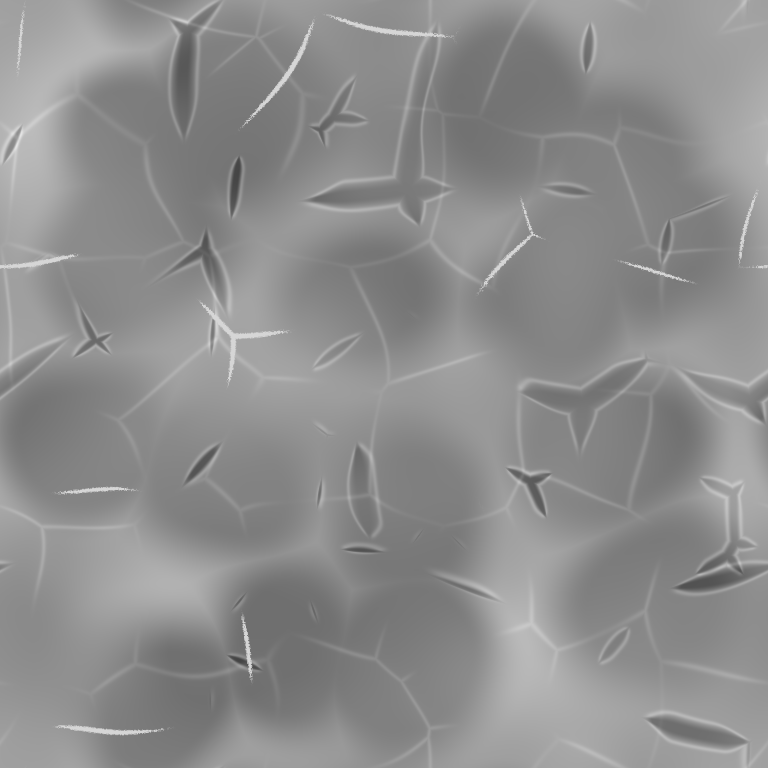
Reproduce this texture procedurally as a three.js fragment shader.

```glsl
varying vec2 vUv;

// Tones
const float CLOUD_TONE = 0.625;
const float BLOB_TONE = 0.435;
const float CLOUD_CONTRAST = 0.13;
const float VEIN_LIGHT = 0.075;
const float STREAK_TONE = 0.84;
const float RIM_LIGHT = 0.10;
// Repeats across the canvas
const float CLOUD_REPEATS = 3.0;
const float BLOB_CELLS = 4.0;
const float VEIN_CELLS = 6.0;
const float STREAK_CELLS = 3.0;
const float GROOVE_CELLS = 4.0;
const float CRACK_CELLS = 7.0;
const float SPECKS = 640.0;
// Widths in canvas units
const float VEIN_WIDTH = 0.0032;
const float STREAK_WIDTH = 0.0034;
const float GROOVE_WIDTH = 0.017;
const float CRACK_WIDTH = 0.008;
const float RIM_WIDTH = 0.0028;
const float EDGE_SOFTNESS = 0.0014;
const float JITTER = 0.85;

vec2 hash2(vec2 cell, float seed) {
  vec3 q = fract(vec3(cell.xyx + seed * 1.37) * vec3(0.1031, 0.1030, 0.0973));
  q += dot(q, q.yzx + 33.33);
  return fract((q.xx + q.yz) * q.zy);
}

float cornerSlope(vec2 cell, vec2 corner, vec2 f, float repeats, float seed) {
  float angle = 6.28318 * hash2(mod(cell + corner, repeats), seed).x;
  return dot(vec2(cos(angle), sin(angle)), f - corner);
}

// Wrapping gradient noise, roughly -1 to 1
float noise(vec2 uv, float repeats, float seed) {
  vec2 p = uv * repeats;
  vec2 i = floor(p), f = p - i;
  vec2 u = f * f * f * (f * (f * 6.0 - 15.0) + 10.0);
  float low = mix(cornerSlope(i, vec2(0.0), f, repeats, seed),
                  cornerSlope(i, vec2(1.0, 0.0), f, repeats, seed), u.x);
  float high = mix(cornerSlope(i, vec2(0.0, 1.0), f, repeats, seed),
                   cornerSlope(i, vec2(1.0), f, repeats, seed), u.x);
  return 1.4 * mix(low, high, u.y);
}

vec2 warp(vec2 uv, float amount, float seed) {
  return uv + amount * vec2(noise(uv, 5.0, seed), noise(uv, 5.0, seed + 7.0));
}

// Wrapping cells: x = distance to centre in cells, y = distance to border in canvas units
vec2 cells(vec2 uv, float repeats, float seed) {
  vec2 p = uv * repeats;
  vec2 i = floor(p), f = p - i;
  vec2 nearest = vec2(0.0), nearestCell = vec2(0.0);
  float best = 8.0;
  for (int y = -1; y <= 1; y++) {
    for (int x = -1; x <= 1; x++) {
      vec2 g = vec2(float(x), float(y));
      vec2 r = g + 0.5 + JITTER * (hash2(mod(i + g, repeats), seed) - 0.5) - f;
      if (dot(r, r) < best) {
        best = dot(r, r);
        nearest = r;
        nearestCell = g;
      }
    }
  }
  float border = 8.0;
  for (int y = -2; y <= 2; y++) {
    for (int x = -2; x <= 2; x++) {
      vec2 g = nearestCell + vec2(float(x), float(y));
      vec2 r = g + 0.5 + JITTER * (hash2(mod(i + g, repeats), seed) - 0.5) - f;
      vec2 d = r - nearest;
      if (dot(d, d) > 0.0001) border = min(border, dot(0.5 * (r + nearest), normalize(d)));
    }
  }
  return vec2(sqrt(best), border / repeats);
}

// Tapering groove: dark floor between light rims
float groove(vec2 uv, float repeats, float width, float cut, float seed) {
  float d = cells(warp(uv, 0.012, seed), repeats, seed + 3.0).y;
  float reach = smoothstep(cut, cut + 0.35, noise(uv, repeats + 1.0, seed + 11.0));
  float w = width * reach + 0.0005;
  float depth = mix(0.04, 0.19, smoothstep(-0.3, 0.4, noise(uv, 4.0, seed + 17.0)));
  float floorShade = 1.0 - smoothstep(0.25 * w, w, d);
  float offset = (d - w) / RIM_WIDTH;
  float rim = exp(-offset * offset) * RIM_LIGHT;
  return smoothstep(0.0, 0.35, reach) * (rim - depth * floorShade);
}

void main() {
  vec2 uv = vUv;

  // Soft clouds with flat dark blobs
  float cloud = noise(uv, CLOUD_REPEATS, 2.0) + 0.35 * noise(uv, 7.0, 5.0);
  float tone = CLOUD_TONE + CLOUD_CONTRAST * cloud;
  float centre = cells(warp(uv, 0.035, 21.0), BLOB_CELLS, 23.0).x;
  float blob = 1.0 - smoothstep(0.30, 0.62, centre);
  float strength = clamp(0.68 + 0.7 * noise(uv, 3.0, 29.0), 0.15, 1.0);
  tone = mix(tone, BLOB_TONE, blob * strength);
  tone = clamp(tone, 0.41, 0.75);

  // Faint curved veins with a soft glow
  float veinDistance = cells(warp(uv, 0.04, 31.0), VEIN_CELLS, 37.0).y;
  float veinMask = smoothstep(-0.25, 0.35, noise(uv, 6.0, 41.0));
  float veinOffset = veinDistance / VEIN_WIDTH;
  tone += veinMask * (VEIN_LIGHT * exp(-veinOffset * veinOffset) + 0.018 * exp(-veinDistance / 0.02));

  // Broad grooves and small cracks
  tone += groove(uv, GROOVE_CELLS, GROOVE_WIDTH, 0.12, 43.0);
  tone += groove(uv, CRACK_CELLS, CRACK_WIDTH, 0.32, 61.0);

  // Bright streaks that fray into specks at their ends
  float streakDistance = cells(warp(uv, 0.03, 71.0), STREAK_CELLS, 73.0).y;
  float streakMask = smoothstep(0.08, 0.5, noise(uv, 5.0, 79.0));
  float speck = hash2(floor(uv * SPECKS), 83.0).x - 0.5;
  float frayed = streakDistance + speck * mix(0.0035, 0.0012, streakMask);
  float w = STREAK_WIDTH * streakMask;
  float streak = 1.0 - smoothstep(w - EDGE_SOFTNESS, w + EDGE_SOFTNESS, frayed);
  tone = mix(tone, STREAK_TONE, streak * smoothstep(0.02, 0.4, streakMask));

  gl_FragColor = vec4(vec3(clamp(tone, 0.2, 0.9)), 1.0);
}
```
